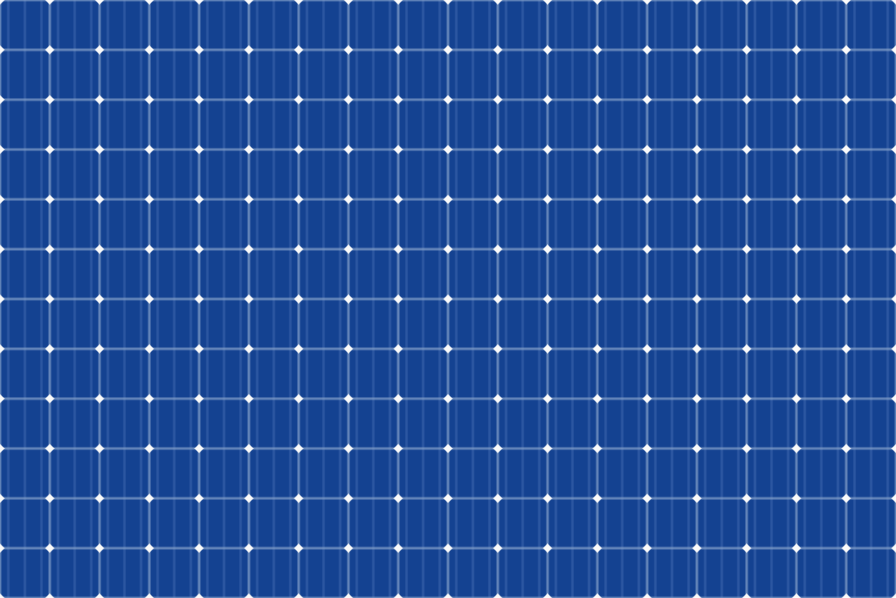
Write a Shadertoy shader that draws this pattern.

```glsl
// Blue solar panel: a grid of cells with thin busbars and white diamonds at the corners.

// Share of a soft sample of width blur, at distance d, covered by a line of the given width
float lineCoverage(float d, float width, float blur) {
    float lo = max(d - 0.5 * blur, -0.5 * width);
    float hi = min(d + 0.5 * blur, 0.5 * width);
    return clamp((hi - lo) / blur, 0.0, 1.0);
}

// Distance to the nearest whole number
float toNearest(float x) {
    return abs(fract(x + 0.5) - 0.5);
}

void mainImage(out vec4 fragColor, in vec2 fragCoord) {
    // 18 by 12 cells, with corners on whole numbers
    vec2 cell = fragCoord / iResolution.xy * vec2(18.0, 12.0);
    vec2 edge = vec2(toNearest(cell.x), toNearest(cell.y));
    float pixel = 12.0 / iResolution.y;
    float blur = max(pixel, 0.05);

    vec3 color = vec3(0.08, 0.26, 0.57);

    // Three faint vertical busbars in each cell
    float busbar = toNearest(cell.x * 3.0 - 0.5) / 3.0;
    color = mix(color, vec3(0.23, 0.39, 0.67), lineCoverage(busbar, 0.03, blur));

    // Pale gaps between cells
    float gap = max(lineCoverage(edge.x, 0.035, blur), lineCoverage(edge.y, 0.035, blur));
    color = mix(color, vec3(0.52, 0.63, 0.79), gap);

    // White diamonds where four cells meet
    float diamond = (edge.x + edge.y - 0.092) * 0.7071;
    float soft = max(pixel, 0.03) * 0.6;
    color = mix(color, vec3(0.98), 1.0 - smoothstep(-soft, soft, diamond));

    fragColor = vec4(color, 1.0);
}
```
